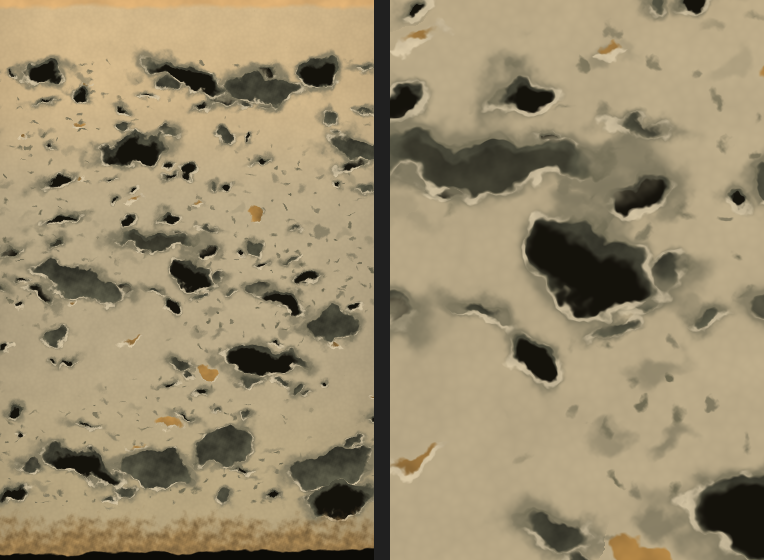
Left, the full canvas; right, a detail of the centre.
Write a Shadertoy shader that draws this texture.

```glsl
const vec3 CREAM = vec3(0.82, 0.715, 0.54);
const vec3 PASTE = vec3(0.72, 0.656, 0.525);
const vec3 STAIN = vec3(0.50, 0.47, 0.375);
const vec3 MOULD = vec3(0.36, 0.35, 0.265);
const vec3 LIP = vec3(0.79, 0.73, 0.61);
const vec3 FELT = vec3(0.37, 0.365, 0.29);
const vec3 HOLLOW = vec3(0.08, 0.07, 0.045);
const vec3 OCHRE = vec3(0.56, 0.42, 0.22);
const vec3 RIND = vec3(0.56, 0.44, 0.265);
const vec3 TOP_RIND = vec3(0.79, 0.62, 0.40);

struct Cavity {
    float dist;   // approximate signed distance to the edge
    vec2 local;   // position in radii from the centre
    float kind;   // random value per cavity
};

vec2 hash2(vec2 p) {
    vec3 q = fract(p.xyx * vec3(0.1031, 0.1030, 0.0973));
    q += dot(q, q.yzx + 33.33);
    return fract((q.xx + q.yz) * q.zy);
}

mat2 turn(float a) { return mat2(cos(a), sin(a), -sin(a), cos(a)); }

// Layered, bent sines, roughly -1 to 1
float waves(vec2 p) {
    float sum = 0.0, amp = 0.5;
    for (int i = 0; i < 5; i++) {
        p = turn(0.9) * p * 1.9 + 1.7;
        sum += amp * sin(p.x + 1.4 * sin(p.y * 0.8));
        amp *= 0.5;
    }
    return sum;
}

// Cellular noise: distance to the nearest grain
float grains(vec2 p) {
    float best = 2.0;
    for (int k = 0; k < 9; k++) {
        vec2 cell = floor(p) + vec2(k % 3 - 1, k / 3 - 1);
        best = min(best, length(cell + hash2(cell) - p));
    }
    return best;
}

vec2 ragged(vec2 p, float scale, float amount) {
    return p + amount * vec2(waves(p * scale), waves(p.yx * scale + 9.0));
}

// Nearest of the tilted ellipses scattered one per cell
Cavity scatter(vec2 p, vec2 size, vec2 rMin, vec2 rMax, float chance, float seed) {
    Cavity best = Cavity(1.0, vec2(0.0), 0.0);
    for (int k = 0; k < 9; k++) {
        vec2 cell = floor(p / size) + vec2(k % 3 - 1, k / 3 - 1);
        vec2 place = hash2(cell + seed), traits = hash2(cell + seed + 83.1);
        vec2 centre = (cell + 0.1 + 0.8 * place) * size;
        if (traits.x > chance || centre.y < 0.13 || centre.y > 1.34) continue;
        vec2 r = mix(rMin, rMax, hash2(cell + seed + 41.7));
        vec2 q = turn((place.x - 0.5) * 0.9) * (p - centre) / r;
        float d = (length(q) - 1.0) * min(r.x, r.y);
        if (d < best.dist) best = Cavity(d, q, traits.y);
    }
    return best;
}

vec3 pasteColour(vec2 p) {
    vec3 c = mix(PASTE * vec3(0.98, 0.97, 0.93), PASTE, smoothstep(0.1, 0.6, p.y));
    c = mix(c, CREAM, smoothstep(0.9, 1.3, p.y));
    c *= 1.015 + 0.025 * waves(p * 3.5) + 0.02 * waves(p * 28.0) - 0.03 * grains(p * 95.0);
    return c * (1.0 - 0.06 * pow(abs(p.x * 2.0 - 1.0), 4.0));
}

vec3 paintCavity(vec3 base, Cavity c, vec2 p, float blur, float reach, float warmShare) {
    float patches = waves(p * 22.0), crumbs = waves(p * 55.0);
    float warm = step(1.0 - warmShare, c.kind);
    // Soft halo, crumbs of mould, torn pale lip
    float near = exp(-max(c.dist, 0.0) / reach) * (1.0 - warm);
    vec3 col = mix(base, STAIN, 0.85 * smoothstep(0.1, 0.6, near + 0.25 * patches) * smoothstep(0.0, 0.2, near));
    float crumbled = smoothstep(0.0, 0.35, near - 0.62 + 0.5 * crumbs + 0.25 * patches);
    col = mix(col, mix(MOULD, STAIN, 0.5 + 0.7 * crumbs), crumbled * 0.8);
    float lip = smoothstep(0.0022, -0.0012, abs(c.dist - 0.0025) - 0.0015 - 0.004 * crumbs);
    lip *= smoothstep(0.35, -0.15, c.local.y * 0.5 + patches + 0.6 * crumbs);
    col = mix(col, LIP * (1.0 + 0.15 * crumbs), lip * 0.8);
    // Felted walls falling into a dark hollow
    float nap = 0.5 + 0.4 * waves(p * 16.0) + 0.2 * waves(p * 75.0) - 0.2 * c.local.y;
    vec3 inside = FELT * mix(0.5, 1.0, clamp(nap, 0.0, 1.0));
    float depth = length(c.local + vec2(0.0, 0.22)) + 0.2 * patches;
    inside = mix(inside, HOLLOW, smoothstep(0.98, 0.72, depth) * smoothstep(0.36, 0.48, c.kind));
    inside = mix(inside, OCHRE * (1.1 + 0.3 * patches), warm);
    return mix(col, inside, smoothstep(blur, -blur, c.dist));
}

vec3 paintRinds(vec3 col, vec2 p, float blur) {
    float rough = waves(p * 18.0), grit = waves(p * 70.0);
    float crust = smoothstep(0.12, 0.05, p.y + 0.025 * rough + 0.02 * grit);
    col = mix(col, RIND * (1.08 + 0.2 * grit - 0.15 * grains(p * 45.0)), crust * 0.9);
    float top = smoothstep(1.473, 1.49, p.y + 0.008 * rough);
    col = mix(col, TOP_RIND * (1.06 + 0.1 * rough), top * 0.85);
    float base = 0.014 + 0.012 * p.x + 0.008 * rough;
    return mix(col, HOLLOW * 0.6, smoothstep(base + blur, base - blur, p.y));
}

void mainImage(out vec4 fragColor, in vec2 fragCoord) {
    vec2 p = fragCoord / iResolution.x;
    float blur = max(1.0 / iResolution.x, 0.0018);
    vec3 col = pasteColour(p);
    // Smudges, then flecks, in loose clusters
    float cluster = smoothstep(-0.5, 0.2, waves(p * 4.0));
    Cavity smudge = scatter(ragged(p, 40.0, 0.014), vec2(0.07), vec2(0.008, 0.006), vec2(0.024, 0.014), 0.5, 11.0);
    col = mix(col, STAIN, cluster * mix(0.25, 0.85, smudge.kind) * smoothstep(0.006, -0.006, smudge.dist));
    Cavity fleck = scatter(ragged(p, 60.0, 0.008), vec2(0.034), vec2(0.002, 0.0015), vec2(0.008, 0.006), 0.5, 7.0);
    float soft = mix(0.0015, 0.004, fract(fleck.kind * 7.0));
    col = mix(col, mix(MOULD, STAIN, fleck.kind), cluster * 0.85 * smoothstep(soft, -soft, fleck.dist));
    // Crumbs, pockets, then large caverns
    Cavity crumb = scatter(ragged(p, 50.0, 0.009), vec2(0.085, 0.07), vec2(0.005, 0.003), vec2(0.018, 0.008), 0.36, 31.0);
    col = paintCavity(col, crumb, p, blur, 0.006, 0.06);
    Cavity pocket = scatter(ragged(p, 36.0, 0.012), vec2(0.13, 0.11), vec2(0.014, 0.008), vec2(0.042, 0.02), 0.5, 19.0);
    col = paintCavity(col, pocket, p, blur, 0.008, 0.12);
    Cavity cavern = scatter(ragged(p, 24.0, 0.02), vec2(0.27, 0.2), vec2(0.048, 0.022), vec2(0.115, 0.05), 0.66, 53.0);
    col = paintCavity(col, cavern, p, blur, 0.01, 0.0);
    fragColor = vec4(paintRinds(col, p, blur), 1.0);
}
```
